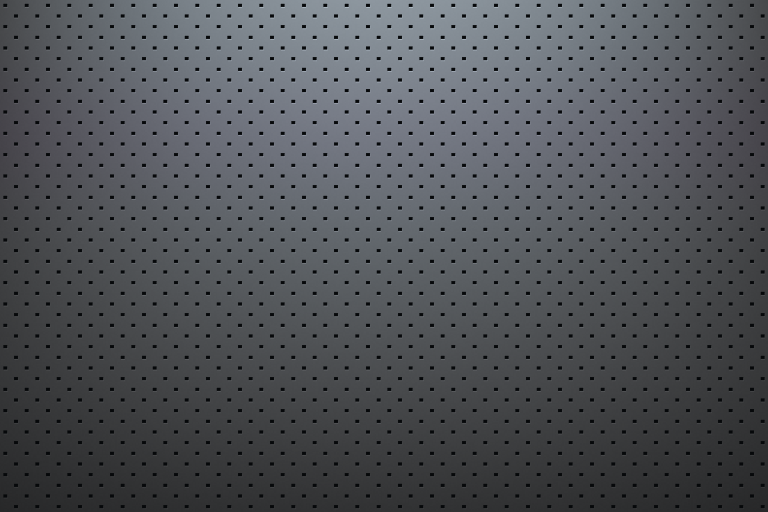
A Shadertoy shader for this pattern:

```glsl
const vec2 CELLS = vec2(36.0, 24.0);         // repeats across and down, two holes in each
const vec2 HOLE_HALF_SIZE = vec2(0.092, 0.074);
const float HOLE_ROUNDING = 0.025;
const vec2 LIP_OFFSET = vec2(0.015, 0.045);  // lit lip, right of and below each hole
const float LIP_STRENGTH = 0.13;
const vec3 HOLE_COLOR = vec3(0.025, 0.033, 0.04);
const float LIGHT_TOP = 0.59;
const float LIGHT_BOTTOM = 0.195;
const float FALLOFF_TOP = 0.52;              // darkening toward the sides
const float FALLOFF_BOTTOM = 0.20;
const vec3 TINT_DARK = vec3(0.985, 1.0, 1.025);
const vec3 TINT_LIGHT = vec3(0.935, 1.0, 1.055);
const float GRAIN = 0.006;

float hash(vec2 p) {
    p = fract(p * vec2(0.1031, 0.1137));
    p += dot(p, p.yx + 33.33);
    return fract((p.x + p.y) * p.x);
}

float roundedBox(vec2 p, vec2 halfSize, float radius) {
    vec2 q = abs(p) - halfSize + radius;
    return length(max(q, 0.0)) + min(max(q.x, q.y), 0.0) - radius;
}

// Offset from the nearest hole centre on the staggered lattice
vec2 nearestHole(vec2 p) {
    vec2 a = fract(p + 0.25) - 0.5;
    vec2 b = fract(p - 0.25) - 0.5;
    return dot(a, a) < dot(b, b) ? a : b;
}

float coverage(float dist, float pixel) {
    return 1.0 - smoothstep(-0.6 * pixel, 0.6 * pixel, dist);
}

// Sheet lit from the top centre; uv.y runs downward
vec3 metalSheet(vec2 uv) {
    float side = 2.0 * uv.x - 1.0;
    float light = mix(LIGHT_TOP, LIGHT_BOTTOM, uv.y);
    light *= 1.0 - mix(FALLOFF_TOP, FALLOFF_BOTTOM, uv.y) * side * side;
    vec3 color = light * mix(TINT_DARK, TINT_LIGHT, smoothstep(0.2, 0.5, light));

    // Faint violet band across the upper part
    float band = (uv.y - 0.26) / 0.13;
    color += vec3(0.004, -0.010, 0.006) * exp(-band * band);

    float grain = hash(floor(uv * vec2(512.0, 342.0))) - 0.5;
    return color + GRAIN * grain;
}

void mainImage(out vec4 fragColor, in vec2 fragCoord) {
    vec2 uv = fragCoord / iResolution.xy;
    uv.y = 1.0 - uv.y;
    float pixel = CELLS.y / iResolution.y;
    vec2 local = nearestHole(uv * CELLS);

    float hole = coverage(roundedBox(local, HOLE_HALF_SIZE, HOLE_ROUNDING), pixel);
    float lip = coverage(roundedBox(local - LIP_OFFSET, HOLE_HALF_SIZE, HOLE_ROUNDING), pixel);

    vec3 color = metalSheet(uv);
    color *= 1.0 + 2.0 * LIP_STRENGTH * lip;
    color = mix(color, HOLE_COLOR, hole);
    fragColor = vec4(color, 1.0);
}
```
